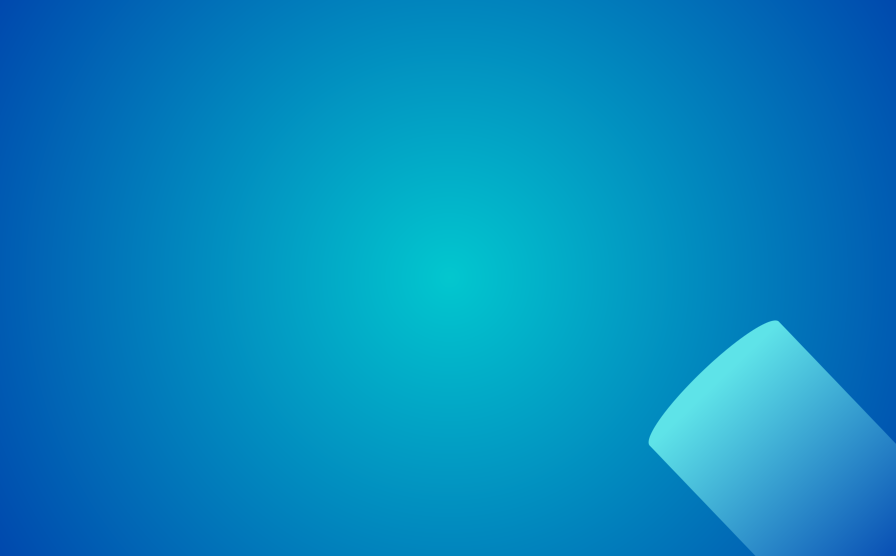
Give the GLSL for this background, as a Shadertoy shader.

```glsl
#define GLOW_CENTER vec2(0.003, 0.001)
#define GLOW_RADIUS 0.948
#define GLOW_INNER vec3(0.01, 0.78, 0.81)
#define GLOW_OUTER vec3(0.0, 0.285, 0.68)
#define BAR_ORIGIN vec2(0.479, -0.190)
#define BAR_AXIS vec2(0.69, -0.72)
#define BAR_HALF_WIDTH 0.161
#define BAR_CAP 0.031
#define BAR_FADE 0.44
#define BAR_LIGHT vec3(0.37, 0.89, 0.91)
#define BAR_DARK vec3(0.04, 0.32, 0.71)

// Approximate signed distance to an endless bar with an elliptical cap.
float cappedBar(vec2 local) {
    vec2 radii = vec2(BAR_CAP, BAR_HALF_WIDTH);
    vec2 q = vec2(min(local.x, 0.0), local.y) / radii;
    float len = max(length(q), 1e-4);
    float slope = max(length(q / radii) / len, 1e-4);
    return (len - 1.0) / slope;
}

void mainImage(out vec4 fragColor, in vec2 fragCoord) {
    // Centered coordinates in units of canvas height
    vec2 p = (fragCoord - 0.5 * iResolution.xy) / iResolution.y;
    float pixel = 1.0 / iResolution.y;

    // Radial backdrop
    float falloff = clamp(length(p - GLOW_CENTER) / GLOW_RADIUS, 0.0, 1.0);
    vec3 color = mix(GLOW_INNER, GLOW_OUTER, falloff);

    // Diagonal bar, shaded along its axis
    vec2 axis = normalize(BAR_AXIS);
    vec2 side = vec2(-axis.y, axis.x);
    vec2 offset = p - BAR_ORIGIN;
    vec2 local = vec2(dot(offset, axis), dot(offset, side));
    float fade = clamp(local.x / BAR_FADE, 0.0, 1.0);
    vec3 barColor = mix(BAR_LIGHT, BAR_DARK, fade);
    float coverage = 1.0 - smoothstep(-0.7 * pixel, 0.7 * pixel, cappedBar(local));
    color = mix(color, barColor, coverage);

    fragColor = vec4(color, 1.0);
}
```
